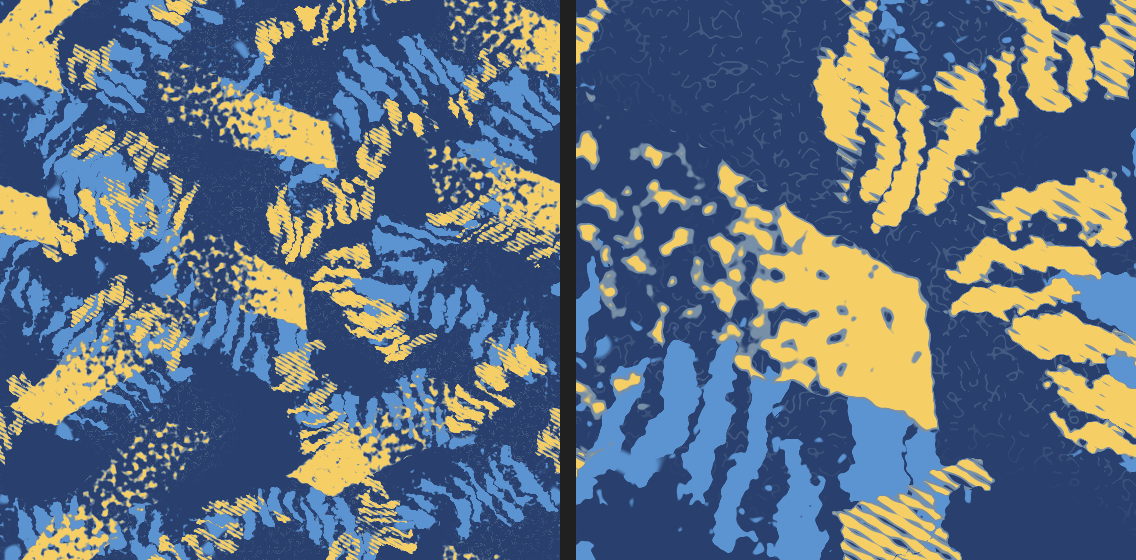
Left, the full canvas; right, a detail of the centre.
Give the GLSL for this pattern, as a WebGL 2 fragment shader.

```glsl
#version 300 es
precision highp float;

uniform vec2 u_resolution;
out vec4 fragColor;

const vec3 NAVY = vec3(0.16, 0.25, 0.43);
const vec3 BLUE = vec3(0.36, 0.58, 0.82);
const vec3 STEEL = vec3(0.47, 0.56, 0.66);
const vec3 YELLOW = vec3(0.96, 0.81, 0.40);

float hash(vec2 p) {
    vec3 q = fract(vec3(p.xyx) * 0.1031);
    q += dot(q, q.yzx + 33.33);
    return fract((q.x + q.y) * q.z);
}

vec2 gradient(vec2 cell) {
    float angle = 6.2832 * hash(cell);
    return vec2(cos(angle), sin(angle));
}

float noise(vec2 p) {
    vec2 i = floor(p), f = fract(p), e = vec2(0, 1);
    vec2 u = f * f * f * (f * (f * 6.0 - 15.0) + 10.0);
    float low = mix(dot(gradient(i), f), dot(gradient(i + e.yx), f - e.yx), u.x);
    float high = mix(dot(gradient(i + e), f - e), dot(gradient(i + 1.0), f - 1.0), u.x);
    return mix(low, high, u.y);
}

vec2 noise2(vec2 p) {
    return vec2(noise(p), noise(p + 37.0));
}

vec2 rotate(vec2 p, float angle) {
    float c = cos(angle), s = sin(angle);
    return vec2(c * p.x + s * p.y, c * p.y - s * p.x);
}

// Offset from a centre on a canvas that wraps round
vec2 wrapOffset(vec2 p, vec2 centre) {
    return fract(p - centre + 0.5) - 0.5;
}

// Arched row of leaning dashes
float dashBand(vec2 p, float reach, float tall, float period, float lean, float seed) {
    p.y += (hash(vec2(seed, 3.0)) - 0.3) * 4.5 * p.x * p.x;
    p.x += lean * p.y;
    float id = floor(p.x / period);
    float middle = (id + 0.5) * period;
    float r = hash(vec2(id + 50.0, seed));
    vec2 d = vec2(p.x - middle, p.y - (r - 0.5) * 0.045);
    float halfTall = tall * (0.3 + 0.7 * hash(vec2(seed, id + 80.0)));
    d.y -= clamp(d.y, -halfTall, halfTall);
    float dash = length(d) - period * (0.23 + 0.13 * r);
    return max(dash, abs(middle) - reach);
}

// Slanted bar, pitted at its +x end and crumbling into grains at the other
float dryStroke(vec2 p, float reach, float wide, float wear, float grain) {
    float along = p.x + 0.6 * p.y;
    float fade = clamp(smoothstep(0.85, -1.0, along / reach) * (1.0 + wear), 0.0, 1.0);
    float edge = max(abs(along) - reach, abs(p.y) - wide * (1.0 + 0.6 * fade));
    float spread = fade * smoothstep(0.7, 1.6, abs(p.y) / wide);
    float grains = (mix(-0.41, 0.24, fade) + 0.22 * spread - grain) * 0.009;
    return max(edge + 0.006 * grain, grains);
}

void main() {
    vec2 p = gl_FragCoord.xy / u_resolution.y;
    float pixel = 0.65 / u_resolution.y;

    // Ragged edges
    vec2 ragged = p + 0.045 * noise2(p * 8.0 + 4.0) + 0.014 * noise2(p * 34.0);
    ragged += 0.008 * noise2(p * 85.0) + 0.004 * noise2(p * 190.0);

    // Blue and yellow dash bands on a jittered checkerboard
    float blueField = 1.0, yellowField = 1.0;
    for (int i = 0; i < 30; i++) {
        vec2 cell = vec2(i % 5, i / 5);
        float seed = float(i) + 11.0;
        vec2 jitter = vec2(hash(vec2(seed, 1.0)), hash(vec2(seed, 2.0))) - 0.5;
        vec2 q = wrapOffset(ragged, (cell + 0.5 + 0.8 * jitter) / vec2(5, 6));
        q = rotate(q, 2.2 * (hash(vec2(seed, 4.0)) - 0.5));
        float lean = hash(vec2(seed, 5.0));
        if ((i % 5 + i / 5) % 2 == 0)
            blueField = min(blueField, dashBand(q, 0.15, 0.05, 0.034, 0.7 * lean, seed));
        else
            yellowField = min(yellowField, dashBand(q, 0.1, 0.036, 0.028, 0.3 - lean, seed));
    }

    // Thick and thin patches, with loose specks by the blue dashes
    float patches = 0.014 * noise(p * 22.0 + 15.0);
    float specks = (0.38 - noise(p * 105.0 + 5.0)) * 0.007;
    blueField += patches;
    blueField = min(blueField, max(blueField - 0.012, specks));
    yellowField -= patches;

    // Broken diagonal hatching that bites into the yellow dashes
    float stripe = abs(fract(dot(p, vec2(0.5, 0.87)) / 0.0072) - 0.5);
    float solid = smoothstep(0.1, -0.2, noise(p * 6.0 + 12.0));
    float bite = stripe - 0.29 + 0.5 * noise(p * 75.0 + 21.0) - 0.3 * solid;
    bite += 25.0 * min(yellowField + 0.004, 0.0);
    yellowField = max(yellowField + 0.005 * (stripe - 0.25), bite * 0.0068);

    // Dry strokes, falling and rising in turn
    float grain = noise(p * 72.0) + 0.35 * noise(p * 150.0 + 9.0);
    for (int i = 0; i < 7; i++) {
        float r = hash(vec2(i, 71.0));
        vec2 centre = fract(float(i) * vec2(0.7549, 0.5698) + vec2(0.42, 0.51));
        float angle = i % 2 == 0 ? -0.45 + 0.4 * r : 3.65 + 0.3 * r;
        vec2 q = rotate(wrapOffset(p, centre), angle);
        float wear = 1.2 * hash(vec2(i, 23.0));
        yellowField = min(yellowField, dryStroke(q, 0.13 + 0.1 * r, 0.038, wear, grain));
    }

    // Faint wriggling lines in the ground
    float worm = smoothstep(0.1, 0.03, abs(noise(p * 135.0)));
    worm *= smoothstep(-0.15, 0.15, noise(p * 5.0 + 60.0)) * step(0.02, noise(p * 90.0 + 8.0));
    vec3 color = mix(NAVY, STEEL, 0.33 * worm);

    // Blue dashes, then yellow with a thin steel rim
    color = mix(color, BLUE, smoothstep(pixel, -pixel, blueField));
    color = mix(color, STEEL, smoothstep(pixel, -pixel, yellowField - 0.0013));
    color = mix(color, YELLOW, smoothstep(pixel, -pixel, yellowField));
    fragColor = vec4(color, 1.0);
}
```
